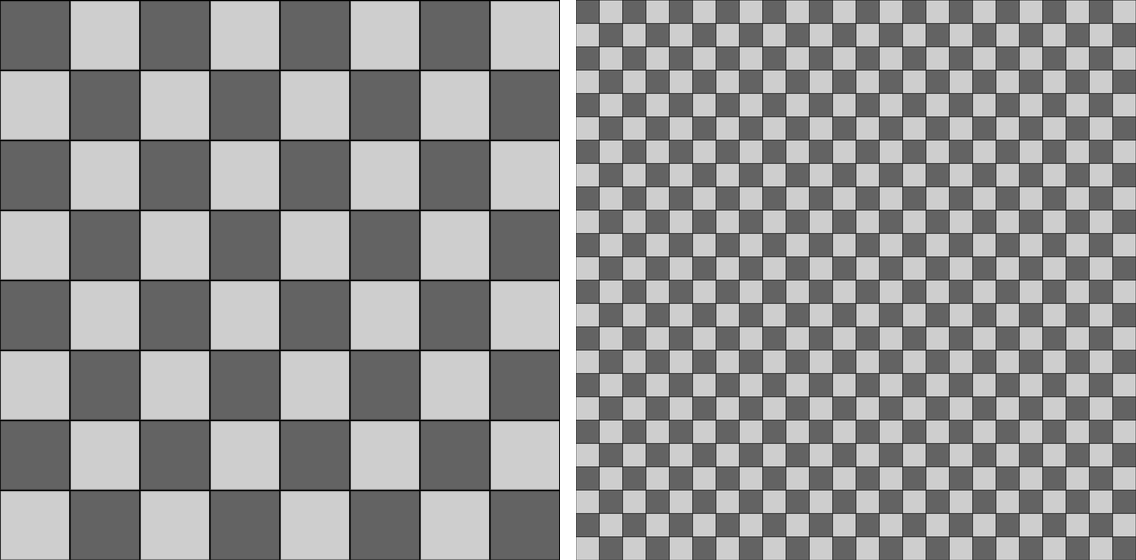
Left, the tile; right, the same tile 3 across and 3 down.
Write a WebGL 1 fragment shader that draws this pattern.

```glsl
precision highp float;
// Flat checkerboard of eight by eight grey squares, separated by thin black lines.
// Each axis gives a signed square wave; their product picks the tone, and the
// distance to the nearest cell border draws the grid. Whole repeats make it tile.

uniform vec2 u_resolution;

const float CELLS = 8.0;
const float LINE_WIDTH = 0.0228;               // in cells
const vec2 GRID_SHIFT = vec2(0.001, 0.006);    // in cells
const vec3 DARK_TONE = vec3(0.388);
const vec3 LIGHT_TONE = vec3(0.808);
const vec3 LINE_TONE = vec3(0.005);

// Distance from each coordinate to its nearest cell border
vec2 borderDistance(vec2 p) {
  return 0.5 - abs(fract(p) - 0.5);
}

// Smoothed square wave per axis: +1 in even cells, -1 in odd cells
vec2 squareWave(vec2 p, vec2 pixel) {
  vec2 parity = 1.0 - 2.0 * mod(floor(p), 2.0);
  return parity * clamp(2.0 * borderDistance(p) / pixel, 0.0, 1.0);
}

// Share of the pixel covered by a grid line in either direction
float gridCoverage(vec2 p, float width, vec2 pixel) {
  vec2 inside = 0.5 * width - borderDistance(p);
  vec2 cover = clamp(inside / pixel + 0.5, 0.0, 1.0);
  return max(cover.x, cover.y);
}

void main() {
  vec2 pixel = CELLS / u_resolution;
  vec2 p = gl_FragCoord.xy * pixel + GRID_SHIFT;

  // Alternating squares, light in the lower left corner
  vec2 wave = squareWave(p, pixel);
  vec3 color = mix(DARK_TONE, LIGHT_TONE, 0.5 + 0.5 * wave.x * wave.y);

  // Grid lines on top
  color = mix(color, LINE_TONE, gridCoverage(p, LINE_WIDTH, pixel));
  gl_FragColor = vec4(color, 1.0);
}
```
